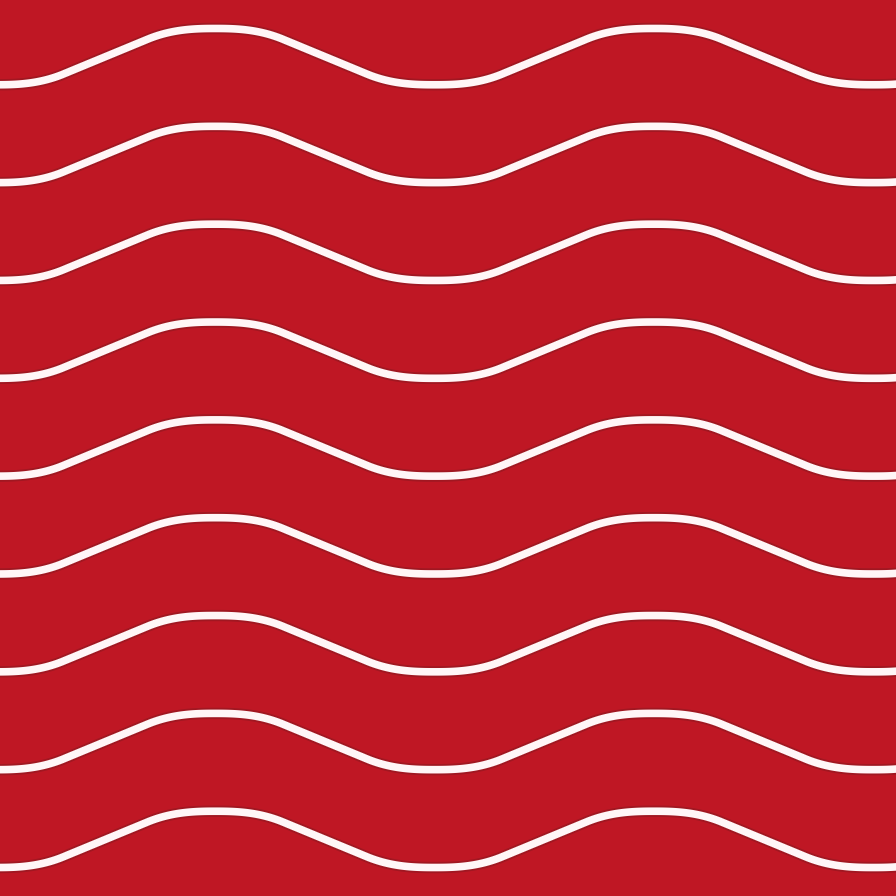
This pattern is drawn by a WebGL 1 fragment shader. Its source:

```glsl
precision highp float;
// Thin white wavy lines stacked evenly on a red ground.
// Each wave joins flat-topped rounded bends with straight ramps; the rows
// repeat by folding y, and a narrow dark rim borders every line.

uniform vec2 u_resolution;

const vec3 GROUND = vec3(0.75, 0.09, 0.14);
const vec3 RIM = vec3(0.63, 0.09, 0.13);
const vec3 LINE = vec3(1.0, 0.965, 0.97);

const float PERIOD = 0.4896;       // crest to crest
const float CREST_X = 0.2402;      // first crest
const float AMPLITUDE = 0.0314;
const float ROW_SPACING = 0.1092;
const float TOP_ROW_Y = 0.9368;    // mid height of the top wave
const float LINE_WIDTH = 0.0085;
const float RIM_WIDTH = 0.0021;
const float BEND_SPAN = 0.617;     // share of a quarter wave that is curved
const float BEND_POWER = 2.6;      // above 2 flattens the crest

// Height (x) and absolute slope (y) of the wave at x.
vec2 wave(float x) {
  float halfWaves = (x - CREST_X) / (0.5 * PERIOD);
  float nearest = floor(halfWaves + 0.5);
  float side = 1.0 - 2.0 * mod(nearest, 2.0);   // +1 crest, -1 trough
  float t = 2.0 * abs(halfWaves - nearest);     // 0 at extremum, 1 midway

  // Power curve up to the end of the bend, then its tangent.
  float bend = min(t / BEND_SPAN, 1.0);
  float bendDrop = BEND_SPAN / BEND_POWER;
  float rampSlope = 1.0 / (bendDrop + 1.0 - BEND_SPAN);
  float drop = rampSlope * (bendDrop * pow(bend, BEND_POWER)
             + max(t - BEND_SPAN, 0.0));
  float slope = rampSlope * pow(bend, BEND_POWER - 1.0);

  return vec2(side * AMPLITUDE * (1.0 - drop),
              slope * AMPLITUDE / (0.25 * PERIOD));
}

// Coverage of a band of the given half width, one pixel soft.
float band(float dist, float halfWidth, float pixel) {
  return clamp((halfWidth - dist) / pixel + 0.5, 0.0, 1.0);
}

void main() {
  vec2 p = gl_FragCoord.xy / u_resolution;
  float pixel = 1.0 / min(u_resolution.x, u_resolution.y);

  // Distance to the nearest row, corrected for the slope.
  vec2 w = wave(p.x);
  float row = (p.y - TOP_ROW_Y - w.x) / ROW_SPACING;
  float offset = (fract(row + 0.5) - 0.5) * ROW_SPACING;
  float dist = abs(offset) / sqrt(1.0 + w.y * w.y);

  // Rim below, line on top.
  float halfLine = 0.5 * LINE_WIDTH;
  vec3 color = mix(GROUND, RIM, band(dist, halfLine + RIM_WIDTH, pixel));
  color = mix(color, LINE, band(dist, halfLine, pixel));
  gl_FragColor = vec4(color, 1.0);
}
```
